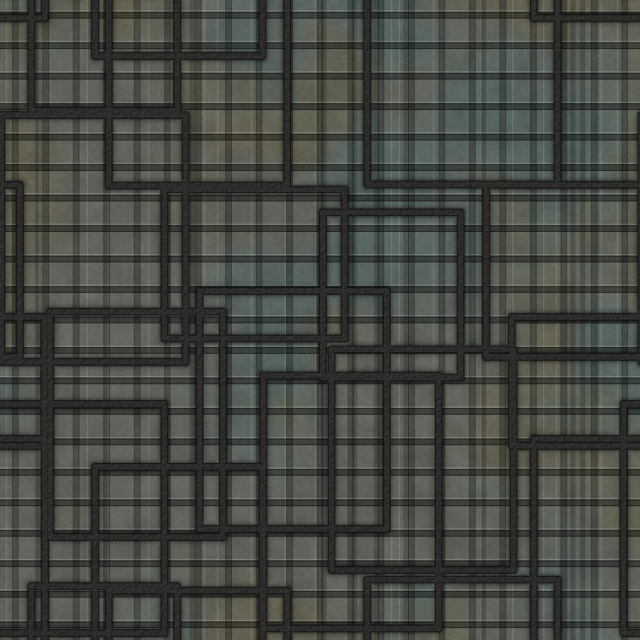
This pattern is drawn by a three.js fragment shader. Its source:

```glsl
varying vec2 vUv;

float hash(vec2 p) {
  return fract(sin(dot(p, vec2(127.1, 311.7))) * 43758.5453);
}

float noise(vec2 p) {
  vec2 i = floor(p), f = fract(p);
  f = f * f * (3.0 - 2.0 * f);
  return mix(mix(hash(i), hash(i + vec2(1.0, 0.0)), f.x),
             mix(hash(i + vec2(0.0, 1.0)), hash(i + vec2(1.0, 1.0)), f.x), f.y);
}

float fbm(vec2 p) {
  float sum = 0.0, amp = 0.5;
  for (int i = 0; i < 5; i++) {
    sum += amp * noise(p);
    p = p * 2.03 + 17.3;
    amp *= 0.5;
  }
  return sum;
}

// Soft-edged stripe of the given half width around zero
float stripe(float x, float halfWidth) {
  return 1.0 - smoothstep(halfWidth - 0.001, halfWidth + 0.001, abs(x));
}

// Distance to the outline of a box, wrapped across the canvas edges
float outline(vec2 p, vec2 center, vec2 halfSize) {
  vec2 q = abs(fract(p - center + 0.5) - 0.5) - halfSize;
  return abs(length(max(q, 0.0)) + min(max(q.x, q.y), 0.0));
}

vec3 stone(vec2 p) {
  float teal = smoothstep(0.42, 0.68, fbm(p * 5.0 + 3.0));
  float rust = smoothstep(0.46, 0.70, fbm(p * 6.0 + 41.0));
  vec3 color = vec3(0.375, 0.388, 0.358);
  color = mix(color, vec3(0.325, 0.395, 0.385), teal * 0.75);
  color = mix(color, vec3(0.40, 0.375, 0.29), rust * 0.6);
  color *= 0.90 + 0.22 * fbm(p * 28.0);
  return color + 0.03 * (noise(p * 230.0) - 0.5);
}

vec3 plaid(vec3 color, vec2 p) {
  vec2 cell = floor(p * 21.0);
  vec2 s = (fract(p * 21.0) - 0.5) / 21.0;

  // Translucent columns, some doubled, with pale threads
  float side = (hash(vec2(cell.x, 5.0)) - 0.5) * 0.036;
  float extra = step(0.5, hash(vec2(cell.x, 9.0)));
  float thread = (hash(vec2(cell.x, 2.0)) - 0.5) * 0.04;
  color *= 1.0 - 0.25 * stripe(s.x, 0.0050);
  color *= 1.0 - 0.20 * stripe(abs(s.x) - 0.0046, 0.0008);
  color *= 1.0 - 0.20 * extra * stripe(s.x - side, 0.0042);
  color += 0.075 * stripe(s.x - thread, 0.0009);

  // Darker rows with ink edges and a lit upper rim
  color *= 1.0 - 0.36 * stripe(s.y, 0.0050);
  color *= 1.0 - 0.42 * stripe(abs(s.y) - 0.0045, 0.0008);
  color += 0.11 * stripe(s.y - 0.0068, 0.0009);
  return color;
}

void main() {
  vec2 p = vUv;
  vec3 color = plaid(stone(p), p);

  // Overlapping rectangular frames on a jittered grid
  float d = 1.0;
  for (int i = 0; i < 15; i++) {
    float k = float(i);
    vec2 cell = vec2(mod(k, 4.0), floor(k / 4.0));
    vec2 jitter = vec2(hash(vec2(k, 1.7)), hash(vec2(k, 6.3))) - 0.5;
    vec2 size = vec2(hash(vec2(k, 12.1)), hash(vec2(k, 23.9)));
    vec2 halfSize = mix(vec2(0.10), vec2(0.16, 0.20), size);
    d = min(d, outline(p, (cell + 0.5 + 0.8 * jitter) / 4.0, halfSize));
  }

  // Contact shadow, then rough metal with dark edges
  color *= 1.0 - 0.55 * exp(-max(d - 0.0055, 0.0) * 300.0);
  vec2 grain = p * 260.0;
  float relief = noise(grain) - noise(grain + vec2(0.5, -0.5));
  vec3 metal = vec3(0.172, 0.172, 0.168) + 0.06 * relief;
  metal *= 1.0 - 0.6 * smoothstep(0.0032, 0.0058, d);
  color = mix(color, metal, 1.0 - smoothstep(0.0048, 0.0066, d));

  gl_FragColor = vec4(color, 1.0);
}
```
